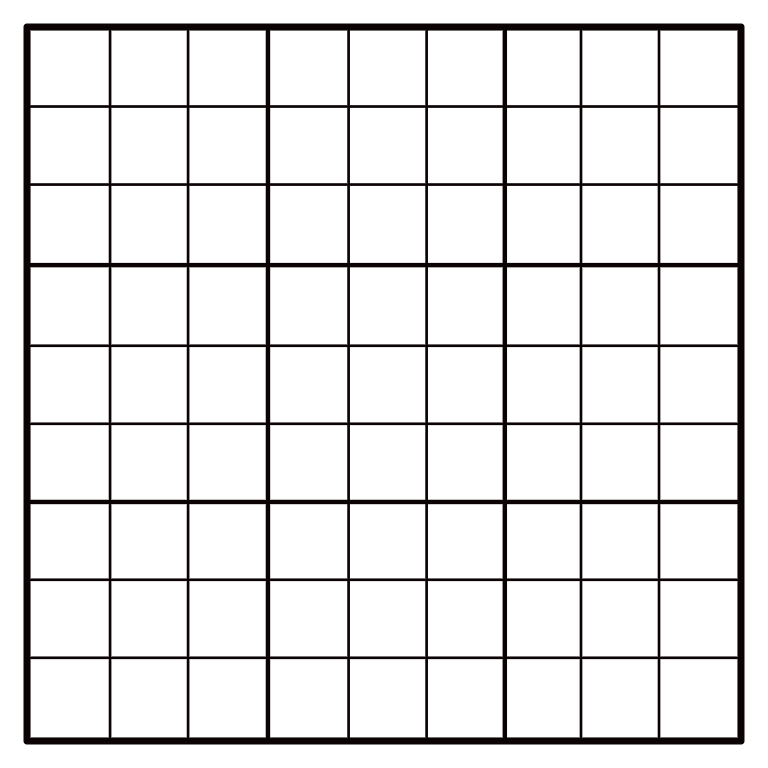
Reproduce this pattern procedurally as a three.js fragment shader.

```glsl
varying vec2 vUv;

float boxDistance(vec2 p, float halfSize) {
  vec2 q = abs(p) - halfSize;
  return length(max(q, 0.0)) + min(max(q.x, q.y), 0.0);
}

// Nearest pair of lines, each "spread" away from the centre, on either axis
float pairDistance(vec2 p, vec2 centre, float spread, float halfWidth) {
  vec2 d = abs(abs(p - centre) - spread);
  return min(d.x, d.y) - halfWidth;
}

void main() {
  // Block dividers
  float lines = pairDistance(vUv, vec2(0.5031, 0.5006), 0.1542, 0.0029);

  // Thin cell lines, two per block, with slightly uneven block centres
  for (int i = -1; i <= 1; i++) {
    float k = float(i);
    vec2 centre = vec2(0.5007, 0.5024) + vec2(0.3066, 0.3081) * k
                + vec2(0.004, -0.0034) * (1.0 - k * k);
    lines = min(lines, pairDistance(vUv, centre, 0.0508, 0.00175));
  }

  // Heavy frame with rounded outer corners, which also bounds the lines
  float box = boxDistance(vUv - 0.5, 0.4648);
  float frame = abs(box) - 0.0046;
  float ink = min(frame, max(lines, box));

  float pixel = max(fwidth(vUv.x), 0.00001);
  float coverage = clamp(0.5 - ink / pixel, 0.0, 1.0);
  gl_FragColor = vec4(mix(vec3(1.0), vec3(0.04, 0.008, 0.012), coverage), 1.0);
}
```
